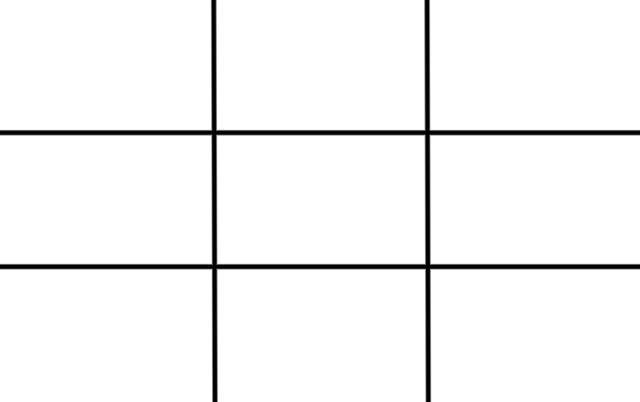
Reproduce this pattern procedurally as a Shadertoy shader.

```glsl
#define CELLS 3.0
#define HALF_WIDTH 0.0060
#define SOFTNESS 0.0030
#define TILT 0.0031
#define OFFSET vec2(0.0026, 0.0032)
#define INK vec3(0.008)
#define PAPER vec3(1.0)

// Distance to the nearest inner divider on each axis, leaving the border open
vec2 dividerDistance(vec2 p, vec2 cell) {
    vec2 index = clamp(round(p / cell), 1.0, CELLS - 1.0);
    return abs(p - index * cell);
}

void mainImage(out vec4 fragColor, in vec2 fragCoord) {
    // Canvas height is one unit
    vec2 p = fragCoord / iResolution.y;
    vec2 size = vec2(iResolution.x / iResolution.y, 1.0);

    // Shift the grid and lean the upright lines slightly to the left
    vec2 q = p - OFFSET;
    q.x += TILT * (p.y - 0.5);

    // Soft-edged lines
    vec2 edge = dividerDistance(q, size / CELLS) - HALF_WIDTH;
    float blur = max(SOFTNESS, 0.7 / iResolution.y);
    float ink = 1.0 - smoothstep(-blur, blur, min(edge.x, edge.y));

    fragColor = vec4(mix(PAPER, INK, ink), 1.0);
}
```
